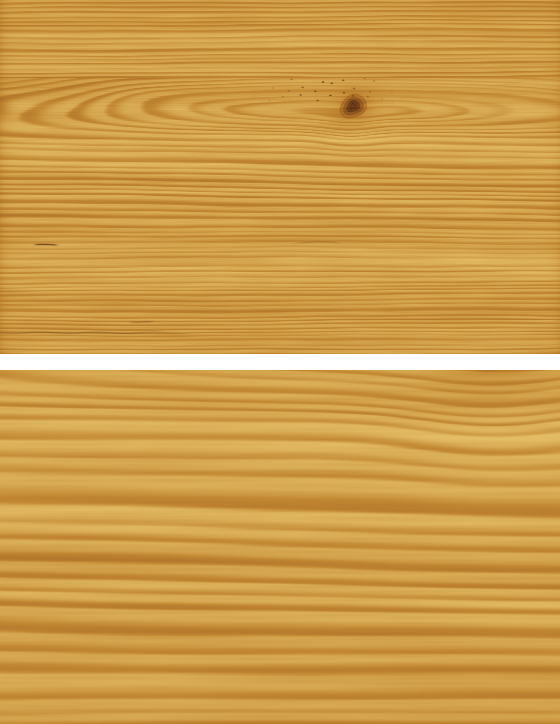
Top: the whole. Bottom: its middle third, enlarged.
This texture is drawn by a WebGL 1 fragment shader. Its source:

```glsl
precision highp float;
// Varnished pine board: fine horizontal growth rings, an arched band and one knot.
// A ring coordinate is bent by layered sines, cut into rings and shaded;
// stretched cellular noise adds fibres, streaks and pitch specks.
uniform vec2 u_resolution;

float hash(vec2 p) {
  return fract(sin(dot(p, vec2(127.1, 311.7))) * 43758.55);
}

// Cellular noise: distance to the nearest scattered point.
float cells(vec2 p) {
  vec2 base = floor(p);
  float nearest = 2.0;
  for (int j = -1; j <= 1; j++) {
    for (int i = -1; i <= 1; i++) {
      vec2 cell = base + vec2(float(i), float(j));
      vec2 point = cell + vec2(hash(cell), hash(cell + 57.3));
      nearest = min(nearest, length(p - point));
    }
  }
  return nearest;
}

float bump(float x, float centre, float width) {
  float d = (x - centre) / width;
  return exp(-d * d);
}

// Ring coordinate: one unit per growth ring.
float ringPhase(vec2 p, vec2 knot, float seam) {
  float y = p.y + 0.003 * sin(p.x * 2.1 + p.y * 9.0)
    + 0.0018 * sin(p.x * 5.3 - p.y * 23.0 + 1.0)
    + 0.0006 * sin(p.x * 14.0 + p.y * 41.0)
    + 0.014 * p.x * bump(p.y, 0.52, 0.16);
  // Grain is pushed down around the knot.
  y += 0.018 * bump(p.x, knot.x - 0.01, 0.085) * bump(p.y, 0.64, 0.07);

  float low = max(0.36 - y, 0.0);
  float straight = 6.0 + 54.0 * (0.66 - y) + 50.0 * low * low;
  vec2 d = vec2(p.x - knot.x + 0.9 * (p.y - knot.y), y - knot.y + 0.008);
  d.x += 0.03 * sin(p.x * 9.0 + p.y * 30.0);
  float arches = 85.0 * length(d * vec2(0.10, 1.0));
  float phase = mix(straight, arches, smoothstep(0.60, 0.70, p.y));
  phase = p.y > seam ? 200.0 + 69.0 * y : phase;
  return phase + 0.3 * sin(phase * 0.73 + 1.0) + 0.16 * sin(phase * 1.9);
}

// Tone 0 is late wood, 1 is early wood; below 0 runs into brown.
vec3 woodColour(float tone) {
  vec3 wood = mix(vec3(0.76, 0.53, 0.195), vec3(0.88, 0.72, 0.38), clamp(tone, 0.0, 1.1));
  return mix(wood, vec3(0.66, 0.42, 0.16), clamp(-tone * 0.9, 0.0, 1.0));
}

// Thin horizontal check that tapers at both ends.
float crack(vec2 p, vec2 centre, float halfLength) {
  vec2 d = p - centre;
  d.y += 0.0015 * sin(p.x * 40.0);
  float taper = 1.0 - smoothstep(0.5, 1.0, abs(d.x) / halfLength);
  return taper * bump(d.y, 0.0, 0.0022);
}

void main() {
  vec2 p = gl_FragCoord.xy / u_resolution.y;
  float right = u_resolution.x / u_resolution.y;
  vec2 knot = vec2(0.998, 0.70);
  float seam = 0.78;
  float archBand = smoothstep(0.64, 0.69, p.y) * (1.0 - step(seam, p.y));

  // Fibres and broad streaks along the grain
  float fibre = cells(p * vec2(6.0, 230.0)) - 0.45;
  float streak = cells(p * vec2(1.1, 30.0) + 7.0) - 0.45;

  // Each ring darkens slowly to a thin line, then ends sharply
  float phase = ringPhase(p, knot, seam) + 0.04 * fibre;
  float ring = fract(phase);
  float rise = smoothstep(0.1, 0.76, ring);
  float late = rise * rise * (1.0 - smoothstep(0.78, 1.0, ring));
  float strength = 0.32 + 0.6 * hash(vec2(floor(phase), 3.0)) - 0.3 * streak;
  strength += 0.25 * bump(p.y, 0.5, 0.13);
  strength *= 1.0 - 0.4 * archBand * smoothstep(0.5, 0.9, p.x);
  strength += 0.2 * archBand * (1.0 - smoothstep(0.3, 0.7, p.x));

  // Broad lights and darks across the board
  float tone = 0.66 - strength * late + 0.30 * fibre + 0.36 * streak;
  tone += 0.30 * bump(p.y, 0.56, 0.05) + 0.16 * bump(p.y, 0.23, 0.02);
  tone += 0.08 * sin(p.y * 31.0 + 0.8 * sin(p.x * 2.0)) + 0.06 * sin(p.y * 73.0 + p.x);
  tone -= 0.12 * (1.0 - smoothstep(0.0, 0.2, p.y)) + 0.08 * smoothstep(0.9, 1.0, p.y);
  tone -= 0.4 * exp(-p.x / 0.015) + 0.25 * exp((p.x - right) / 0.015);
  tone -= 0.3 * exp(-abs(p.y - seam) / 0.003);
  tone -= 0.5 * bump(length((p - vec2(0.0, 0.69)) * vec2(1.0, 1.3)), 0.0, 0.03);

  // Knot: stained halo, reddish rim, dark ringed core
  vec2 k = mat2(0.87, -0.5, 0.5, 0.87) * (p - knot);
  float radius = length(k * vec2(1.0, 1.25));
  radius += 0.002 * sin(3.0 * atan(k.y, k.x) + 1.0);
  tone -= 0.6 * bump(radius, 0.0, 0.06);
  vec3 colour = woodColour(tone);
  vec3 core = mix(vec3(0.36, 0.19, 0.08), vec3(0.66, 0.41, 0.14), smoothstep(0.008, 0.036, radius));
  core *= 1.0 + 0.10 * sin(radius * 620.0) + 0.25 * fibre;
  colour = mix(colour, core, 0.92 * (1.0 - smoothstep(0.034, 0.045, radius)));

  // Pitch specks near the knot, and a few checks
  float specks = 1.0 - smoothstep(0.04, 0.11, cells(p * vec2(22.0, 30.0)));
  specks *= archBand * bump(p.x, 0.93, 0.13) * smoothstep(0.69, 0.72, p.y);
  float checks = crack(p, vec2(0.13, 0.308), 0.04) + 0.4 * crack(p, vec2(0.4, 0.09), 0.04);
  checks += 0.45 * crack(p, vec2(0.1, 0.06), 0.5) + 0.3 * crack(p, vec2(0.9, 0.315), 0.08);
  colour = mix(colour, vec3(0.36, 0.20, 0.08), clamp(0.7 * specks + 0.8 * checks, 0.0, 1.0));

  gl_FragColor = vec4(colour, 1.0);
}
```
